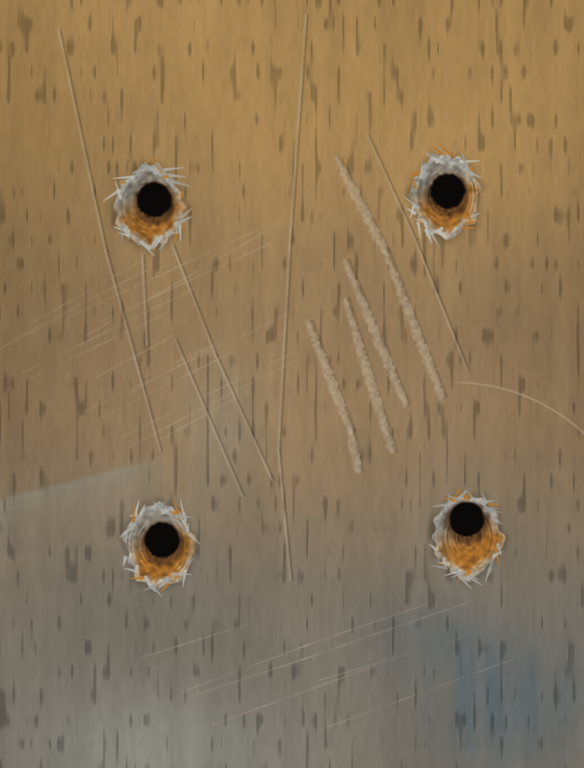
Reproduce this texture procedurally as a Shadertoy shader.

```glsl
// Worn wooden board with four splintered drill holes and pale scratches.
// Stretched noise makes the grain, segment distances the scratches, and
// ellipses fringed with hashed splinters the craters.

const vec3 WOOD_TOP = vec3(0.655, 0.52, 0.325);
const vec3 WOOD_MID = vec3(0.575, 0.475, 0.345);
const vec3 WOOD_LOW = vec3(0.465, 0.44, 0.395);
const vec3 SCUFF = vec3(0.70, 0.63, 0.53);
const vec3 BLUE = vec3(0.33, 0.38, 0.41);
const vec3 PALE = vec3(0.55, 0.56, 0.53);
const vec3 RAW_FIBRE = vec3(0.70, 0.46, 0.19);
const vec3 WHITE_FIBRE = vec3(0.70, 0.70, 0.67);
const vec2 CRATER = vec2(0.046, 0.054);
const float BORE = 0.0225;

// Crater centre, bore centre; units of canvas height
const vec4 HOLES[4] = vec4[4](
  vec4(.195, .731, .201, .740), vec4(.580, .745, .583, .751),
  vec4(.207, .290, .211, .297), vec4(.609, .301, .608, .324));
// Segment start, end
const vec4 THIN[11] = vec4[11](
  vec4(.076, .961, .137, .674), vec4(.137, .674, .208, .414),
  vec4(.398, .980, .378, .700), vec4(.378, .700, .362, .414),
  vec4(.362, .414, .378, .245), vec4(.224, .681, .280, .538),
  vec4(.280, .538, .354, .375), vec4(.228, .557, .315, .355),
  vec4(.185, .668, .191, .551), vec4(.478, .824, .540, .688),
  vec4(.540, .688, .608, .518));
const vec4 WIDE[6] = vec4[6](
  vec4(.401, .581, .456, .440), vec4(.456, .440, .466, .388),
  vec4(.449, .660, .527, .475), vec4(.449, .610, .510, .414),
  vec4(.439, .792, .501, .674), vec4(.501, .674, .575, .484));

float hash(vec2 p) {
  vec3 q = fract(p.xyx * 0.1031);
  q += dot(q, q.yzx + 33.33);
  return fract((q.x + q.y) * q.z);
}
float noise(vec2 p) {
  vec2 i = floor(p), f = fract(p);
  f *= f * (3.0 - 2.0 * f);
  return mix(mix(hash(i), hash(i + vec2(1, 0)), f.x),
             mix(hash(i + vec2(0, 1)), hash(i + 1.0), f.x), f.y);
}
// Centred on zero
float fbm(vec2 p) {
  float sum = -0.47, amp = 0.5;
  for (int i = 0; i < 4; i++) { sum += amp * noise(p); p = p * 2.03 + 7.1; amp *= 0.5; }
  return sum;
}
// Distance to a segment, position along it
vec2 segment(vec2 p, vec4 s) {
  vec2 d = s.zw - s.xy;
  float t = clamp(dot(p - s.xy, d) / dot(d, d), 0.0, 1.0);
  return vec2(length(p - s.xy - d * t), t);
}
float blob(vec2 p, vec2 c, vec2 size) { p = (p - c) / size; return exp(-dot(p, p)); }
float stroke(float d, float w, float px) { return 1.0 - smoothstep(w - px, w + px, d); }

vec3 board(vec2 p) {
  float cloud = fbm(p * 5.0), h = p.y + cloud * 0.16;
  vec3 col = mix(WOOD_LOW, WOOD_MID, smoothstep(0.15, 0.55, h));
  col = mix(col, WOOD_TOP, smoothstep(0.5, 0.9, h));
  col *= 1.0 - 0.16 * blob(p, vec2(0, 0.62), vec2(0.13, 0.36));
  col *= 1.0 - 0.13 * blob(p, vec2(0.78, 0.55), vec2(0.13, 0.25));
  // Stains and smear
  float blue = blob(p, vec2(0.66, 0.08), vec2(0.1, 0.09)) + 0.5 * blob(p, vec2(0.57, 0.17), vec2(0.08, 0.05));
  col = mix(col, BLUE, min(blue * (0.5 + 0.5 * noise(p * vec2(75, 9))), 0.8));
  col = mix(col, PALE, 0.65 * blob(p, vec2(0.2, 0.02), vec2(0.18, 0.08)));
  col = mix(col, PALE, 0.3 * blob(p, vec2(0.29, 0.45), vec2(0.05, 0.08)));
  float below = 0.348 + 0.26 * p.x + 0.018 * cloud - p.y;
  float smear = smoothstep(-0.004, 0.006, below) * exp(-max(below, 0.0) * 22.0);
  col = mix(col, PALE, 0.45 * smear * (1.0 - smoothstep(0.16, 0.23, p.x)));
  // Grain and pores
  col *= 1.0 + 0.13 * fbm(p * vec2(48, 3)) + 0.1 * fbm(p * vec2(210, 55)) + 0.12 * cloud;
  return col * (1.0 - 0.2 * smoothstep(0.73, 0.95, noise(p * vec2(170, 32) + 40.0)));
}

vec3 scratches(vec3 col, vec2 p, float px) {
  float rough = noise(p * 260.0), broken = noise(p * 38.0);
  for (int i = 0; i < 11; i++) {
    col *= 1.0 - 0.16 * stroke(segment(p - vec2(0.003, 0), THIN[i]).x, 0.0014, px);
    col = mix(col, SCUFF, (0.2 + 0.4 * broken) * stroke(segment(p, THIN[i]).x, 0.0015, px));
  }
  for (int i = 0; i < 6; i++) {
    vec2 s = segment(p, WIDE[i]);
    float w = mix(0.003, 0.0062, sin(s.y * 2.7)) * (0.65 + 0.6 * rough);
    col *= 1.0 - 0.15 * stroke(segment(p - vec2(0.005, 0), WIDE[i]).x, 0.003, 0.002);
    col = mix(col, SCUFF * (0.88 + 0.2 * rough), 0.6 * stroke(s.x, w, px + 0.001));
  }
  // Fine diagonal wear
  for (float k = 0.0; k < 24.0; k++) {
    float low = step(15.5, k), len = 0.1 + 0.2 * hash(vec2(k, 9));
    vec2 a = vec2(hash(vec2(k, 3)) * 0.27 - 0.05, 0.4 + 0.19 * hash(vec2(k, 8))) + low * vec2(0.23, -0.37);
    float slope = 0.46 - 0.17 * low + 0.12 * hash(vec2(k, 5));
    col = mix(col, SCUFF, 0.45 * broken * stroke(segment(p, vec4(a, a + len * vec2(1, slope))).x, 0.0009, px));
  }
  // Curved scratch
  vec2 d = p - vec2(0.592, 0.255);
  float arc = stroke(abs(length(d) - 0.247), 0.0012, px) * smoothstep(-0.01, 0.02, d.x) * step(0.0, d.y);
  return mix(col, SCUFF, 0.55 * arc);
}

vec3 drillHole(vec3 col, vec2 p, vec4 hole, float seed, float px) {
  vec2 d = p - hole.xy, e = d / CRATER, b = p - hole.zw;
  float r = length(e);
  if (r > 2.2) return col;
  vec2 dir = e / max(r, 0.001);
  float wobble = noise(dir * 5.0 + seed * 13.0) - 0.5, edge = r + 0.22 * wobble;
  float rings = noise(vec2(r * 19.0, dir.x * 4.0 + seed)), grit = noise(p * 230.0);
  // Crater wall and torn lip
  col *= 1.0 - 0.22 * exp(-pow(max(edge - 0.9, 0.0) * 6.0, 2.0));
  vec3 wall = mix(RAW_FIBRE * 0.9, vec3(0.52, 0.49, 0.44), smoothstep(-0.3, 0.55, e.y - 0.35 * e.x));
  wall *= 0.68 + 0.3 * rings + 0.25 * grit;
  float lip = smoothstep(0.68, 0.92, edge + 0.15 * rings - 0.075) * (0.4 + 0.4 * abs(dir.y));
  wall = mix(wall, WHITE_FIBRE * (0.8 + 0.3 * grit), lip);
  col = mix(col, wall, 1.0 - smoothstep(0.93, 1.0, edge));
  // Splinters across top and bottom
  for (float i = 0.0; i < 38.0; i++) {
    vec2 id = vec2(i, seed * 17.0);
    float a = (mod(i, 2.0) * 2.0 - 1.0) * 1.57 + (hash(id) - 0.5) * 2.7;
    vec2 n = vec2(cos(a), sin(a)), t = vec2(-n.y, n.x) * sign(hash(id + 4.3) - 0.5);
    vec2 start = n * CRATER * (0.79 + 0.22 * hash(id + 2.1));
    vec2 s = segment(d, vec4(start, start + (t * 0.8 + n * 0.5) * (0.008 + 0.018 * hash(id + 6.7))));
    vec3 tint = hash(id + 9.2) > 0.8 ? RAW_FIBRE : WHITE_FIBRE * (0.8 + 0.3 * hash(id + 1.4));
    col = mix(col, tint, 0.8 * stroke(s.x, 0.0023 * (1.0 - 0.8 * s.y), px));
  }
  // Brown throat and dark bore
  float throat = length(b + vec2(0, 0.005)) + 0.003 * wobble;
  col = mix(col, vec3(0.3, 0.2, 0.12) * (0.65 + 0.7 * rings), 0.82 * (1.0 - smoothstep(0.023, 0.033, throat)));
  return mix(col, vec3(0.045, 0.033, 0.03), stroke(length(b) + 0.002 * wobble, BORE, px + 0.001));
}

void mainImage(out vec4 fragColor, in vec2 fragCoord) {
  float px = 1.0 / iResolution.y;
  vec2 p = fragCoord * px;
  vec3 col = scratches(board(p), p, px);
  for (int i = 0; i < 4; i++) col = drillHole(col, p, HOLES[i], float(i) + 1.0, px);
  fragColor = vec4(clamp(col, 0.0, 1.0), 1.0);
}
```
